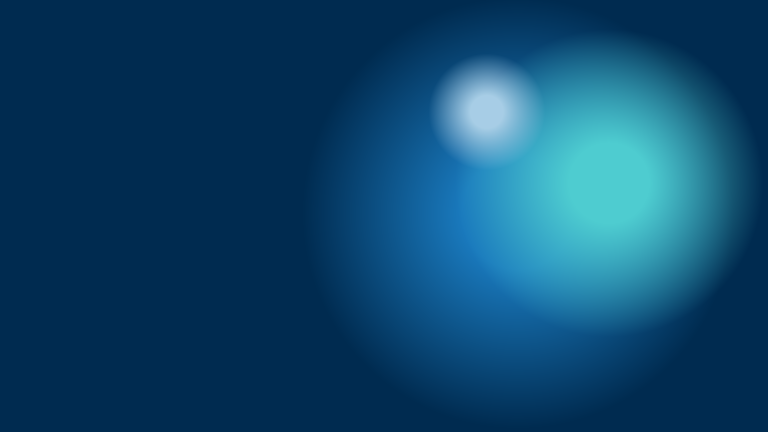
Reproduce this background procedurally as a WebGL 2 fragment shader.

```glsl
#version 300 es
precision highp float;

uniform vec2 u_resolution;
out vec4 fragColor;

const vec3 NAVY = vec3(0.0, 0.17, 0.315);
const vec3 BLUE = vec3(0.10, 0.475, 0.74);
const vec3 TEAL = vec3(0.305, 0.80, 0.815);
const vec3 PALE = vec3(0.655, 0.805, 0.90);

// Opacity of a soft disc: solid inside the core, fading linearly to the rim
float discGlow(vec2 p, vec2 center, float core, float rim) {
    float d = length(p - center);
    return clamp((rim - d) / (rim - core), 0.0, 1.0);
}

vec3 addDisc(vec3 base, vec3 tint, vec2 p, vec2 center, float core, float rim) {
    return mix(base, tint, discGlow(p, center, core, rim));
}

void main() {
    // Canvas height is one unit
    vec2 p = gl_FragCoord.xy / u_resolution.y;

    // Layers from back to front
    vec3 color = NAVY;
    color = addDisc(color, BLUE, p, vec2(1.199, 0.507), 0.130, 0.498);
    color = addDisc(color, TEAL, p, vec2(1.410, 0.576), 0.093, 0.356);
    color = addDisc(color, PALE, p, vec2(1.127, 0.741), 0.038, 0.135);

    fragColor = vec4(color, 1.0);
}
```
